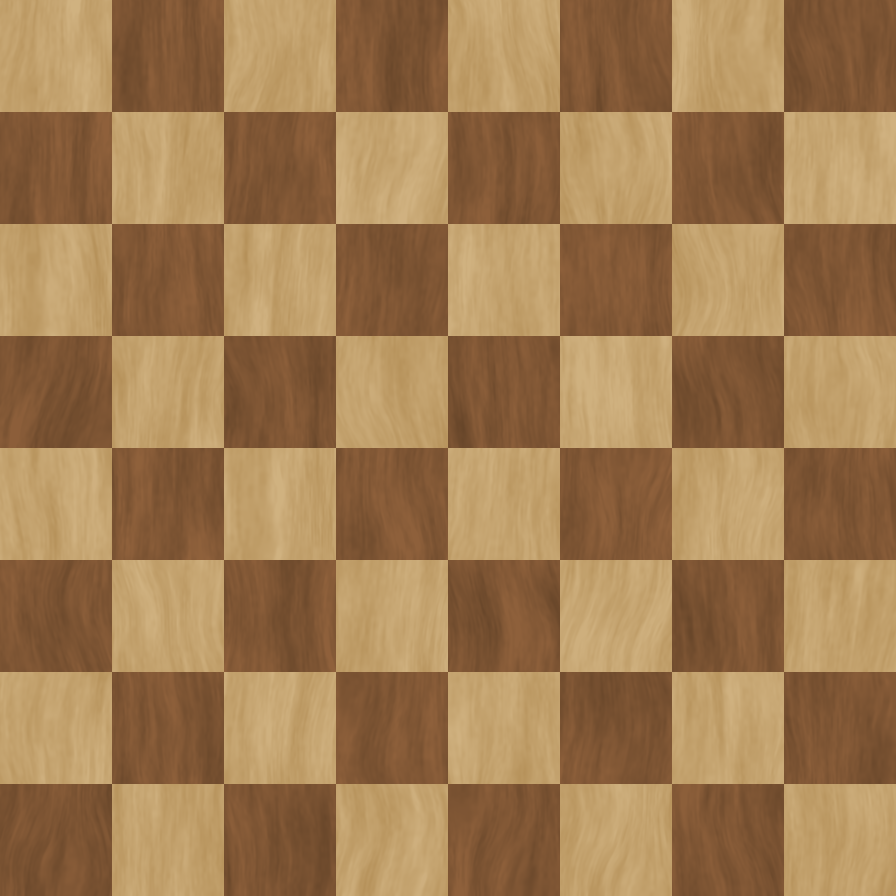
A WebGL 1 fragment shader for this pattern:

```glsl
precision highp float;
// Wooden chequerboard: eight by eight light and dark squares with upright grain.

uniform vec2 u_resolution;

float hash(vec2 p) {
    vec3 q = fract(p.xyx * 0.1031);
    q += dot(q, q.yzx + 33.33);
    return fract((q.x + q.y) * q.z);
}

float noise(vec2 p) {
    vec2 i = floor(p);
    vec2 f = fract(p);
    f = f * f * (3.0 - 2.0 * f);
    return mix(mix(hash(i), hash(i + vec2(1.0, 0.0)), f.x),
               mix(hash(i + vec2(0.0, 1.0)), hash(i + 1.0), f.x), f.y);
}

// Brightness of one veneer; p spans 0 to 1 and seed picks the cut.
float woodGrain(vec2 p, vec2 seed) {
    // Lean and bend the fibres differently in each square
    float lean = (hash(seed + 7.0) - 0.5) * 0.16;
    float bend = noise(p * vec2(1.6, 1.3) + seed) - 0.5;
    float wobble = noise(p * vec2(6.0, 4.0) + seed + 19.0) - 0.5;
    p.x += lean * p.y + 0.24 * bend + 0.025 * wobble;

    // Broad bands, streaks and fine fibres, all stretched upwards
    float tone = 0.0;
    float weight = 0.48;
    vec2 scale = vec2(5.0, 0.8);
    for (int i = 0; i < 4; i++) {
        tone += weight * (noise(p * scale + seed) - 0.5);
        scale *= vec2(2.1, 1.9);
        seed += 23.7;
        weight *= 0.8;
    }

    // Short pores and a soft cloudy stain
    tone += 0.16 * (noise(p * vec2(40.0, 18.0) + seed) - 0.5);
    tone += 0.18 * (noise(p * vec2(3.0, 2.5) + seed + 41.0) - 0.5);
    return clamp(0.62 + 0.95 * tone, 0.0, 1.0);
}

void main() {
    vec2 board = gl_FragCoord.xy / u_resolution * 8.0;
    vec2 cell = mod(floor(board), 8.0);
    vec2 local = fract(board);

    // Chequer mask, light where column plus row is odd, smoothed at the joints
    vec2 pixel = 8.0 / u_resolution;
    vec2 joint = min(local, 1.0 - local) / pixel;
    float side = mod(cell.x + cell.y, 2.0) * 2.0 - 1.0;
    float light = 0.5 + 0.5 * side * clamp(2.0 * min(joint.x, joint.y), 0.0, 1.0);

    // Each square is a separate piece of veneer
    vec2 seed = 90.0 * vec2(hash(cell + 3.1), hash(cell.yx + 57.3));
    float grain = woodGrain(local, seed);
    grain += 0.10 * (hash(cell + 81.0) - 0.5);

    vec3 walnut = mix(vec3(0.40, 0.27, 0.16), vec3(0.555, 0.375, 0.23), grain);
    vec3 maple = mix(vec3(0.70, 0.555, 0.335), vec3(0.81, 0.69, 0.495), grain);
    gl_FragColor = vec4(mix(walnut, maple, light), 1.0);
}
```
